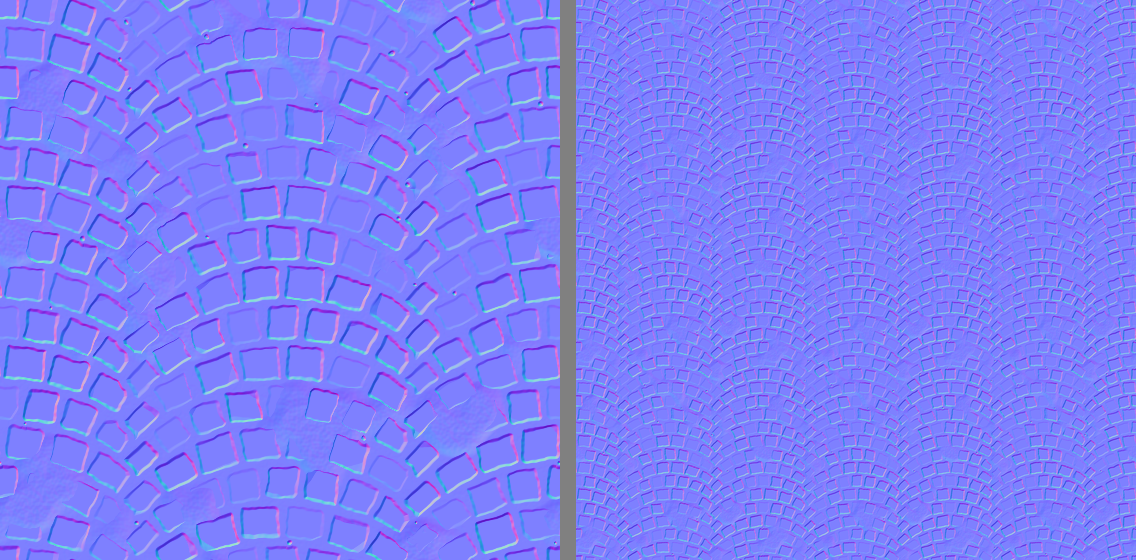
Left, the tile; right, the same tile 3 across and 3 down.
Reproduce this texture map procedurally as a WebGL 2 fragment shader.

```glsl
#version 300 es
precision highp float;
// Tiling normal map of worn cobblestones laid in two columns of fanned arcs.

uniform vec2 u_resolution;
out vec4 fragColor;

const float ROWS = 14.0;
const float ARCHES = 2.0;
const float PITCH = 1.0 / ROWS;
const float RADIUS = 0.3685;              // curvature of every arc
const vec2 CREST = vec2(0.505, 0.0667);   // top of the first arc
const float HALF_JOINT = 0.0038;

struct Stone {
    float dist;    // distance to the outline, negative inside
    float pebble;  // distance to the pebble in the joint above
    vec2 local;    // position along and across the arc
    vec2 size;     // half extents
    vec2 id;
};

vec2 hash2(vec2 p) {
    vec3 q = fract(p.xyx * vec3(0.1031, 0.1030, 0.0973));
    q += dot(q, q.yzx + 33.33);
    return fract((q.xx + q.yz) * q.zy);
}

// Gradient noise that wraps after a whole number of cells.
float corner(vec2 cell, vec2 offset, float period, float seed) {
    float a = 6.2832 * hash2(mod(cell, period) + seed).x;
    return dot(vec2(cos(a), sin(a)), offset);
}

float noise(vec2 p, float period, float seed) {
    p *= period;
    vec2 i = floor(p), f = p - i, o = vec2(1.0, 0.0);
    vec2 s = f * f * f * (f * (f * 6.0 - 15.0) + 10.0);
    float low = mix(corner(i, f, period, seed), corner(i + o, f - o, period, seed), s.x);
    float high = mix(corner(i + o.yx, f - o.yx, period, seed),
                     corner(i + 1.0, f - 1.0, period, seed), s.x);
    return mix(low, high, s.y);
}

float roundedBox(vec2 p, vec2 size, float radius) {
    vec2 d = abs(p) - size + radius;
    return length(max(d, 0.0)) + min(max(d.x, d.y), 0.0) - radius;
}

// Stone of one row in one arch that lies nearest to p.
Stone stoneAt(vec2 p, float arch, float row) {
    float odd = mod(row, 2.0);
    float stepAngle = mix(0.2164, 0.1885, odd);
    vec2 a = p - vec2(CREST.x + arch / ARCHES, CREST.y + row * PITCH - RADIUS);
    float slot = clamp(floor(atan(a.x, a.y) / stepAngle + 0.5 * odd), -4.0, 2.0 + odd);
    float angle = (slot + 0.5 - 0.5 * odd) * stepAngle;

    Stone s;
    s.id = vec2(mod(arch, ARCHES) * 16.0 + slot + 8.0, mod(row, ROWS));
    vec2 rnd = hash2(s.id + 3.0), shape = hash2(s.id + 41.0), grit = hash2(s.id + 67.0);
    s.size = 0.5 * vec2(stepAngle * RADIUS, PITCH * cos(angle)) - HALF_JOINT;
    vec2 dir = vec2(sin(angle), cos(angle));
    a -= RADIUS * dir;
    s.local = vec2(dot(a, vec2(dir.y, -dir.x)), dot(a, dir));

    float reach = grit.x < 0.12 ? 0.003 + 0.003 * grit.y : -1.0;
    vec2 seat = vec2((rnd.x - 0.5) * s.size.x, s.size.y + HALF_JOINT);
    s.pebble = length(s.local - seat) - reach;

    // Skew the sides and trim the size a little.
    vec2 q = s.local + (rnd - 0.5) * vec2(0.16, 0.12) * s.local.yx;
    s.dist = roundedBox(q, s.size - 0.0025 * shape, 0.005 + 0.006 * shape.x);
    return s;
}

// Slanted break that lowers one side or corner of a stone.
float chip(Stone s, float seed) {
    vec2 r = hash2(s.id + seed), k = hash2(s.id + seed + 19.0);
    vec2 dir = vec2(cos(6.2832 * r.x), sin(6.2832 * r.x));
    float start = dot(abs(dir), s.size) * mix(0.5, 1.15, r.y);
    return mix(0.12, 0.38, k.x) * max(dot(s.local, dir) - start, 0.0);
}

float height(vec2 p) {
    // Ragged outlines
    vec2 warp = vec2(noise(p, 38.0, 5.0), noise(p, 38.0, 57.0)) * 0.0035;
    vec2 q = p + warp + 0.0016 * noise(p, 96.0, 11.0);

    // Two nearest stones among the bracketing arches and rows
    Stone best;
    best.dist = 1.0;
    float second = 1.0, pebble = 1.0;
    float firstArch = floor((q.x - CREST.x) * ARCHES);
    for (int i = 0; i < 2; i++) {
        float arch = firstArch + float(i);
        float dx = clamp(q.x - CREST.x - arch / ARCHES, -0.3, 0.3);
        float sag = RADIUS - sqrt(RADIUS * RADIUS - dx * dx);
        float midRow = floor((q.y + sag - CREST.y) / PITCH + 0.5);
        for (int j = -1; j <= 1; j++) {
            Stone s = stoneAt(q, arch, midRow + float(j));
            pebble = min(pebble, s.pebble);
            second = min(second, max(s.dist, best.dist));
            if (s.dist < best.dist) best = s;
        }
    }
    float edge = max(best.dist, 0.5 * (best.dist - second) + HALF_JOINT);
    edge = max(edge, 0.002 - pebble);

    // Bevelled top with chips; some stones are sunk
    vec2 rnd = hash2(best.id + 83.0);
    float lift = rnd.x < 0.16 ? 0.0009 : mix(0.0022, 0.0052, rnd.y);
    float bevel = 0.0062 + 0.004 * noise(p, 22.0, 31.0);
    float top = lift - chip(best, 101.0) - chip(best, 137.0);
    float stone = top * smoothstep(0.0, 1.0, -edge / bevel);

    // Sand that fills the joints and buries patches
    float wear = smoothstep(0.12, 0.42, noise(p, 6.0, 23.0) + 0.25 * noise(p, 17.0, 71.0));
    float grain = noise(p, 150.0, 7.0) + 1.5 * noise(p, 64.0, 13.0);
    float sand = 0.0036 * wear + (0.0001 + 0.0002 * wear) * grain;
    float dome = 0.0035 * smoothstep(0.0, 0.004, -pebble);
    return max(max(stone, sand), dome);
}

void main() {
    vec2 p = gl_FragCoord.xy / u_resolution;
    vec2 e = vec2(0.0009, 0.0);
    vec2 slope = vec2(height(p + e) - height(p - e),
                      height(p + e.yx) - height(p - e.yx)) / (2.0 * e.x);
    // Green points down the canvas
    vec3 normal = normalize(vec3(-slope.x, slope.y, 1.0));
    fragColor = vec4(0.5 + 0.5 * normal - vec3(0.006, 0.0, 0.0), 1.0);
}
```
